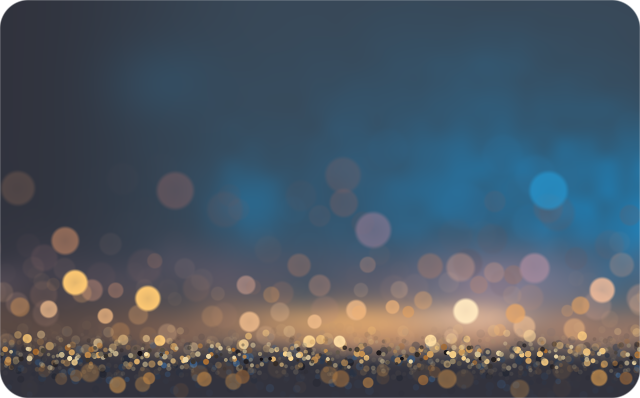
A WebGL 1 fragment shader for this background:

```glsl
precision highp float;
uniform vec2 u_resolution;

vec2 hash2(vec2 p) {
  vec2 q = vec2(dot(p, vec2(127.1, 311.7)), dot(p, vec2(269.5, 183.3)));
  return fract(sin(q) * 43758.5);
}

float noise(vec2 p) {
  vec2 i = floor(p), f = fract(p);
  f = f * f * (3.0 - 2.0 * f);
  float low = mix(hash2(i).x, hash2(i + vec2(1.0, 0.0)).x, f.x);
  float high = mix(hash2(i + vec2(0.0, 1.0)).x, hash2(i + 1.0).x, f.x);
  return mix(low, high, f.y);
}

float glow(vec2 p, vec2 center, vec2 size) {
  vec2 q = (p - center) / size;
  return exp(-dot(q, q));
}

// Lens disc with a slightly stronger rim
float disc(vec2 p, vec2 center, float radius) {
  float d = length(p - center);
  float edge = max(radius * 0.16, 0.8 / u_resolution.y);
  return (1.0 - smoothstep(radius - edge, radius + edge, d)) * mix(0.85, 1.0, min(d / radius, 1.0));
}

// Jittered discs that fade away from a horizontal band (height, spread)
vec3 bokeh(vec3 color, vec2 p, float cell, vec2 band, vec3 tintA, vec3 tintB, float strength, float seed) {
  vec2 base = floor(p / cell);
  for (int j = -1; j <= 1; j++) {
    for (int i = -1; i <= 1; i++) {
      vec2 id = base + vec2(float(i), float(j));
      vec2 center = (id + hash2(id + seed)) * cell;
      vec2 look = hash2(id + seed + 17.3);
      float away = (center.y - band.x) / band.y;
      float alpha = strength * exp(-away * away) * smoothstep(0.25, 0.95, look.y);
      alpha *= disc(p, center, cell * mix(0.24, 0.46, look.x));
      color = mix(color, mix(tintA, tintB, fract(look.x * 7.0)), min(alpha, 1.0));
    }
  }
  return color;
}

void main() {
  vec2 p = gl_FragCoord.xy / u_resolution.y;
  float aspect = u_resolution.x / u_resolution.y;
  p.x *= 1.61 / aspect;

  // Night backdrop and blue light
  vec3 color = mix(vec3(0.19, 0.20, 0.24), vec3(0.22, 0.28, 0.34), smoothstep(0.0, 0.7, p.x));
  float mottle = 0.4 + 0.75 * noise(p * 8.0 + 3.0) + 0.45 * noise(p * 19.0);
  color = mix(color, vec3(0.19, 0.38, 0.51), 0.55 * glow(p, vec2(1.0, 0.53), vec2(0.45, 0.25)) * mottle);
  color = mix(color, vec3(0.16, 0.43, 0.59), 0.55 * glow(p, vec2(0.63, 0.5), vec2(0.09, 0.13)) * mottle);
  color = mix(color, vec3(0.20, 0.34, 0.44), 0.5 * glow(p, vec2(0.42, 0.79), vec2(0.14, 0.1)));
  color = mix(color, vec3(0.20, 0.36, 0.47), 0.45 * glow(p, vec2(1.2, 0.83), vec2(0.28, 0.13)) * mottle);
  color = mix(color, vec3(0.12, 0.51, 0.73), min(0.85 * glow(p, vec2(1.52, 0.47), vec2(0.4, 0.21)) * mottle, 1.0));
  color = bokeh(color, p, 0.13, vec2(0.5, 0.14), vec3(0.17, 0.40, 0.56), vec3(0.17, 0.50, 0.70),
                0.32 * smoothstep(0.4, 1.5, p.x), 4.0);

  // Violet and amber haze, broken into patches
  float drift = noise(p * vec2(9.0, 8.0) + 11.0);
  color = mix(color, vec3(0.42, 0.36, 0.42), 0.5 * glow(vec2(0.0, p.y), vec2(0.0, 0.31), vec2(1.0, 0.08)) * (0.3 + drift));
  vec3 amber = mix(vec3(0.40, 0.31, 0.27), vec3(0.68, 0.50, 0.40), smoothstep(0.1, 0.9, p.x));
  color = mix(color, amber, (0.6 + 0.4 * drift) * glow(vec2(0.0, p.y), vec2(0.0, 0.17), vec2(1.0, 0.085)));
  color = mix(color, vec3(0.64, 0.56, 0.65), 0.6 * glow(p, vec2(1.25, 0.28), vec2(0.2, 0.08)));
  color = mix(color, vec3(0.97, 0.73, 0.44), 0.6 * glow(p, vec2(0.88, 0.19), vec2(0.24, 0.045)));
  color = mix(color, vec3(0.96, 0.80, 0.67), 0.6 * glow(p, vec2(1.19, 0.2), vec2(0.15, 0.045)));

  // Faint upper discs
  vec3 rose = vec3(0.52, 0.38, 0.39);
  color = bokeh(color, p, 0.1, vec2(0.4, 0.1), vec3(0.36, 0.30, 0.33), rose, 0.4, 21.0);
  color = mix(color, rose, 0.5 * disc(p, vec2(0.441, 0.521), 0.046));
  color = mix(color, rose, 0.3 * disc(p, vec2(0.863, 0.56), 0.044));
  color = mix(color, rose, 0.35 * disc(p, vec2(0.865, 0.49), 0.035));
  color = mix(color, vec3(0.45, 0.35, 0.31), 0.5 * disc(p, vec2(0.045, 0.527), 0.042));
  color = mix(color, vec3(0.54, 0.47, 0.57), 0.7 * disc(p, vec2(0.939, 0.422), 0.044));
  color = mix(color, vec3(0.15, 0.58, 0.80), 0.75 * disc(p, vec2(1.38, 0.521), 0.047));

  // Scattered peach and gold discs
  color = bokeh(color, p, 0.078, vec2(0.29, 0.07), vec3(0.64, 0.45, 0.37), vec3(0.83, 0.65, 0.59), 0.6, 33.0);
  color = bokeh(color, p, 0.06, vec2(0.205, 0.055), vec3(0.90, 0.62, 0.34), vec3(0.97, 0.80, 0.65), 0.9, 48.0);

  // Bright foreground discs
  vec3 gold = vec3(1.0, 0.79, 0.45);
  color = mix(color, vec3(0.72, 0.50, 0.38), 0.7 * disc(p, vec2(0.164, 0.395), 0.034));
  color = mix(color, gold, disc(p, vec2(0.189, 0.29), 0.031));
  color = mix(color, gold, disc(p, vec2(0.372, 0.25), 0.031));
  color = mix(color, vec3(0.67, 0.55, 0.62), 0.75 * disc(p, vec2(1.345, 0.326), 0.037));
  color = mix(color, vec3(0.97, 0.75, 0.61), 0.85 * disc(p, vec2(1.515, 0.271), 0.031));
  color = mix(color, vec3(1.0, 0.91, 0.75), disc(p, vec2(1.172, 0.218), 0.031));

  // Dark ground with glitter
  color = mix(vec3(0.20, 0.20, 0.24), color, smoothstep(0.07, 0.155, p.y + 0.03 * (drift - 0.5)));
  color = bokeh(color, p, 0.024, vec2(0.085, 0.05), vec3(0.11, 0.11, 0.14), vec3(0.25, 0.40, 0.57), 0.9, 55.0);
  color = bokeh(color, p, 0.034, vec2(0.145, 0.02), gold, vec3(1.0, 0.87, 0.65), 1.1, 62.0);
  color = bokeh(color, p, 0.02, vec2(0.108, 0.027), vec3(0.64, 0.40, 0.17), vec3(1.0, 0.86, 0.58), 1.6, 74.0);
  color = bokeh(color, p, 0.015, vec2(0.105, 0.028), vec3(0.07, 0.06, 0.08), vec3(1.0, 0.91, 0.70), 1.6, 87.0);
  color = bokeh(color, p, 0.052, vec2(0.045, 0.022), vec3(0.50, 0.33, 0.20), vec3(0.96, 0.68, 0.33), 0.8, 93.0);

  // White outside the rounded frame
  vec2 halfSize = vec2(aspect, 1.0) * 0.5;
  vec2 q = abs(gl_FragCoord.xy / u_resolution.y - halfSize) - halfSize + 0.072;
  float frame = length(max(q, 0.0)) - 0.072;
  color = mix(color, vec3(1.0), smoothstep(-1.0, 1.0, frame * u_resolution.y));
  gl_FragColor = vec4(color, 1.0);
}
```
